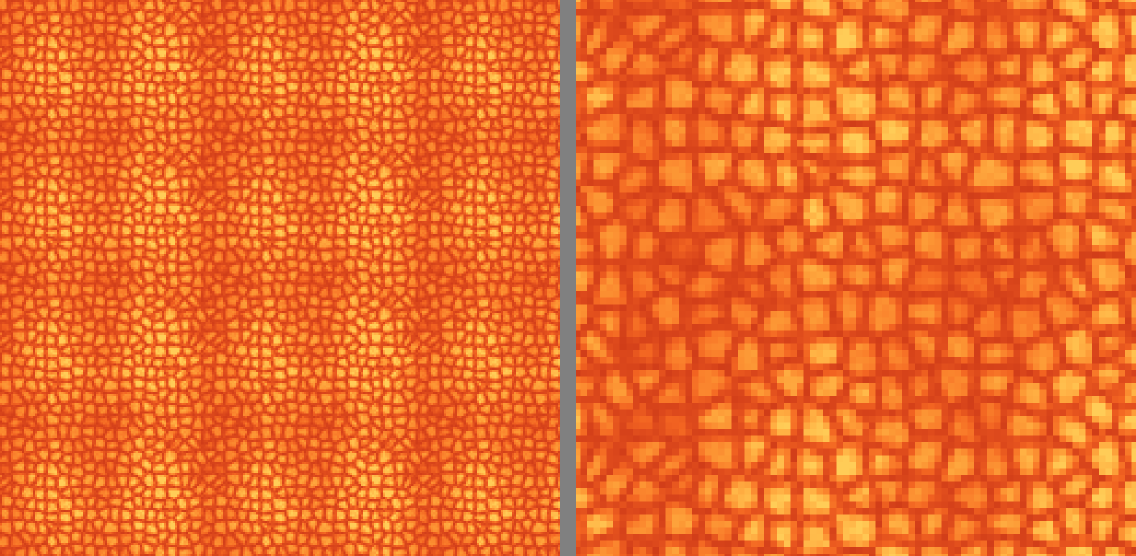
Left: the whole. Right: its middle third, enlarged.
Give the GLSL for this texture, as a WebGL 2 fragment shader.

```glsl
#version 300 es
precision highp float;

uniform vec2 u_resolution;
out vec4 fragColor;

const vec2 BLOCKS = vec2(256.0, 254.0);  // square blocks across the canvas
const vec2 TILE = vec2(98.0, 65.0);      // blocks in one repeat
const vec2 CELLS = vec2(18.0, 12.0);     // pebbles in one repeat
const float JITTER = 0.72;
const float GAP_SOFTNESS = 0.62;
const float BASE_LEVEL = 0.55;
const float PEBBLE_LEVEL = 5.6;
const float GRAIN = 0.9;
const float TAU = 6.2831853;

const vec3 PALETTE[7] = vec3[7](
    vec3(0.80, 0.22, 0.09),
    vec3(0.87, 0.29, 0.11),
    vec3(0.95, 0.39, 0.13),
    vec3(0.98, 0.50, 0.17),
    vec3(0.99, 0.60, 0.21),
    vec3(1.00, 0.70, 0.27),
    vec3(1.00, 0.80, 0.34));

float hash(vec2 p) {
    return fract(sin(dot(p, vec2(127.1, 311.7))) * 43758.5453);
}

vec2 hash2(vec2 p) {
    return vec2(hash(p), hash(p + 57.3));
}

// Wrapping cell pattern: x is the soft pebble mask, y its random tone
vec2 pebbles(vec2 p) {
    vec2 home = floor(p);
    float nearest = 9.0;
    float second = 9.0;
    float tone = 0.0;
    for (int j = -1; j <= 1; j++) {
        for (int i = -1; i <= 1; i++) {
            vec2 cell = home + vec2(i, j);
            vec2 id = mod(cell, CELLS);
            vec2 center = cell + 0.5 + JITTER * (hash2(id) - 0.5);
            float d = length(p - center);
            if (d < nearest) {
                second = nearest;
                nearest = d;
                tone = hash(id + 19.7);
            } else {
                second = min(second, d);
            }
        }
    }
    return vec2(smoothstep(0.02, GAP_SOFTNESS, second - nearest), tone);
}

// Broad glow: two bright columns per repeat, dim between the rows
float glow(vec2 t) {
    float columns = 0.5 - 0.5 * cos(2.0 * TAU * t.x);
    float rows = 0.5 - 0.5 * cos(TAU * t.y);
    float lean = 0.14 * cos(TAU * (t.x - 0.70));
    return clamp(0.45 * columns + 0.25 * rows + 0.45 * columns * rows + lean, 0.0, 1.0);
}

vec3 ramp(float level) {
    float l = clamp(level, 0.0, 5.999);
    int k = int(l);
    return mix(PALETTE[k], PALETTE[k + 1], fract(l));
}

vec3 surface(vec2 uv) {
    vec2 block = mod(floor(vec2(uv.x, 1.0 - uv.y) * BLOCKS), TILE);
    vec2 t = (block + 0.5) / TILE;
    vec2 pebble = pebbles(t * CELLS);
    float light = glow(t);
    float strength = 0.30 + 0.48 * light + 0.28 * pebble.y;
    float grain = (hash(block + 3.1) - 0.5) * GRAIN * (0.6 + 1.1 * light);
    return ramp(BASE_LEVEL + PEBBLE_LEVEL * pebble.x * strength + 0.4 * light + grain);
}

void main() {
    // Four samples smooth the block edges at any size
    vec3 color = vec3(0.0);
    for (int s = 0; s < 4; s++) {
        vec2 offset = vec2(s & 1, s >> 1) * 0.5 - 0.25;
        color += surface((gl_FragCoord.xy + offset) / u_resolution);
    }
    fragColor = vec4(color * 0.25, 1.0);
}
```
